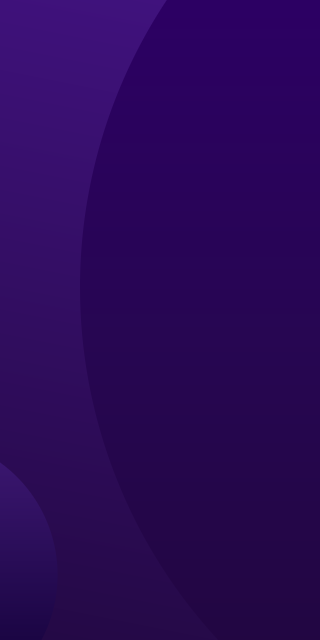
This background is drawn by a WebGL 2 fragment shader. Its source:

```glsl
#version 300 es
precision highp float;
// Violet gradient backdrop with a huge dark disc on the right and a small disc low on the left.

#define BIG_CENTER vec2(1.872, 1.102)
#define BIG_RADIUS 1.622
#define SMALL_CENTER vec2(-0.254, 0.203)
#define SMALL_RADIUS 0.434
#define TILT 0.2

uniform vec2 u_resolution;
out vec4 fragColor;

const vec3 BACK_LOW = vec3(0.140, 0.035, 0.270);
const vec3 BACK_HIGH = vec3(0.250, 0.070, 0.490);
const vec3 BIG_LOW = vec3(0.133, 0.025, 0.260);
const vec3 BIG_MID = vec3(0.153, 0.022, 0.325);
const vec3 BIG_HIGH = vec3(0.173, 0.000, 0.390);
const vec3 SMALL_LOW = vec3(0.105, 0.020, 0.265);
const vec3 SMALL_HIGH = vec3(0.225, 0.085, 0.430);

// Coverage of a disc with an edge one pixel wide
float disc(vec2 p, vec2 center, float radius) {
    float pixel = 1.0 / u_resolution.x;
    return clamp(0.5 - (length(p - center) - radius) / pixel, 0.0, 1.0);
}

// Vertical blend through three colours
vec3 ramp(vec3 low, vec3 mid, vec3 high, float t) {
    return t < 0.5 ? mix(low, mid, 2.0 * t) : mix(mid, high, 2.0 * t - 1.0);
}

void main() {
    // The canvas width is one unit
    vec2 p = gl_FragCoord.xy / u_resolution.x;
    float height = u_resolution.y / u_resolution.x;

    // Slightly tilted background gradient
    float backBlend = clamp((p.y + TILT * p.x) / (height + 0.5 * TILT), 0.0, 1.0);
    vec3 color = mix(BACK_LOW, BACK_HIGH, backBlend);

    // Large disc, darker towards the bottom
    vec3 bigColor = ramp(BIG_LOW, BIG_MID, BIG_HIGH, p.y / height);
    color = mix(color, bigColor, disc(p, BIG_CENTER, BIG_RADIUS));

    // Small disc, brightest at its visible top
    float smallBlend = clamp(p.y / (SMALL_CENTER.y + 0.8 * SMALL_RADIUS), 0.0, 1.0);
    vec3 smallColor = mix(SMALL_LOW, SMALL_HIGH, smallBlend);
    color = mix(color, smallColor, disc(p, SMALL_CENTER, SMALL_RADIUS));

    fragColor = vec4(color, 1.0);
}
```
